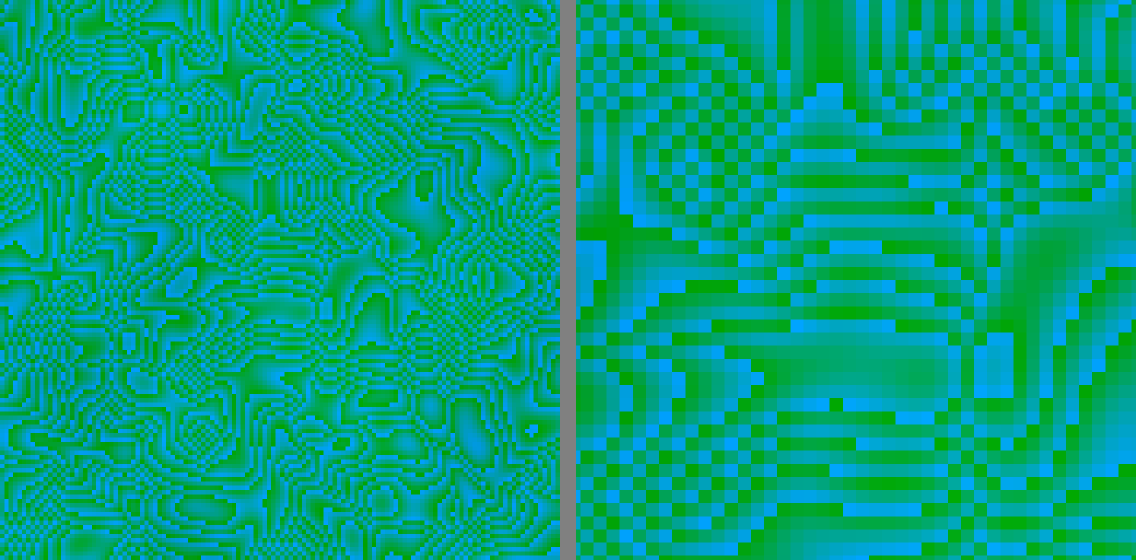
Left, the full canvas; right, a detail of the centre.
Give the GLSL for this texture, as a WebGL 2 fragment shader.

```glsl
#version 300 es
precision highp float;
// A mosaic of 128 x 128 square cells running from green to azure.
// Each cell samples a steep sum of sines and keeps only its fraction, so the
// contours alias into checkers, short stripes and a few smooth islands.

uniform vec2 u_resolution;
out vec4 outColor;

const float TAU = 6.2831853;
const float CELLS = 128.0;

// Layered sines in turning directions; one unit is one full colour cycle.
float steepField(vec2 p) {
    float height = 0.0;
    float frequency = 1.5;
    for (int i = 0; i < 24; i++) {
        float n = float(i);
        float angle = n * 2.4 + 0.7;
        vec2 direction = vec2(cos(angle), sin(angle));
        float phase = TAU * fract(n * n * 0.377 + n * 0.173);
        height += 14.0 / (frequency * frequency)
                * sin(TAU * frequency * dot(p, direction) + phase);
        frequency *= 1.1;
    }
    return height;
}

// Broad, faint light and dark patches in the range -1 to 1.
float slowShade(vec2 p) {
    float a = sin(TAU * (1.3 * p.x + 0.5 * p.y) + 2.0 + 1.2 * sin(9.0 * p.y));
    float b = sin(TAU * (1.7 * p.y - 0.8 * p.x) + 0.6 + 1.4 * sin(11.0 * p.x));
    float c = sin(TAU * (3.1 * p.x + 2.3 * p.y) + 4.0);
    return 0.4 * a + 0.35 * b + 0.25 * c;
}

vec3 cellColor(vec2 uv) {
    vec2 center = (floor(uv * CELLS) + 0.5) / CELLS;
    float blue = fract(steepField(center));
    float green = 0.64 - 0.012 * blue + 0.03 * slowShade(center);
    return vec3(0.0, green, blue);
}

void main() {
    float side = min(u_resolution.x, u_resolution.y);
    vec3 color = vec3(0.0);
    // Four samples per pixel smooth cell edges that fall inside a pixel.
    for (int i = 0; i < 4; i++) {
        vec2 offset = vec2(i % 2, i / 2) * 0.5 - 0.25;
        color += 0.25 * cellColor((gl_FragCoord.xy + offset) / side);
    }
    outColor = vec4(color, 1.0);
}
```
